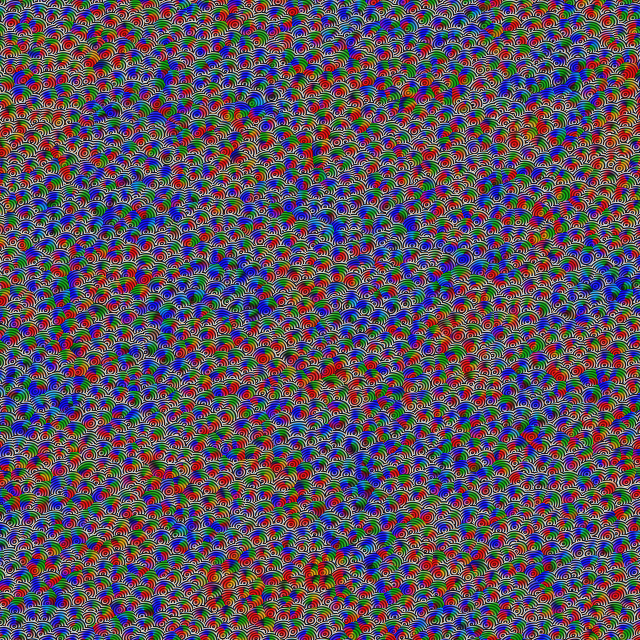
Write a three.js fragment shader that draws this texture.

```glsl
// Tilted field of tiny striped fish scales, with coloured cores and black and white rims.
varying vec2 vUv;

vec2 hash2(vec2 p) {
  vec3 q = fract(p.xyx * vec3(0.1031, 0.1030, 0.0973));
  q += dot(q, q.yzx + 33.33);
  return fract((q.xx + q.yz) * q.zy);
}

float valueNoise(vec2 p) {
  vec2 i = floor(p);
  vec2 f = fract(p);
  f = f * f * (3.0 - 2.0 * f);
  float low = mix(hash2(i).x, hash2(i + vec2(1.0, 0.0)).x, f.x);
  float high = mix(hash2(i + vec2(0.0, 1.0)).x, hash2(i + 1.0).x, f.x);
  return mix(low, high, f.y);
}

vec2 rotate(vec2 p, float angle) {
  float c = cos(angle);
  float s = sin(angle);
  return vec2(c * p.x + s * p.y, c * p.y - s * p.x);
}

// Vector from the nearest scale centre (xy) and distance to the second one (z).
vec3 nearestScale(vec2 p) {
  vec2 base = floor(p);
  vec2 nearest = vec2(9.0);
  float second = 9.0;
  for (int y = -1; y <= 1; y++) {
    for (int x = -2; x <= 1; x++) {
      vec2 cell = base + vec2(float(x), float(y));
      vec2 centre = cell + 0.2 + 0.6 * hash2(cell + 71.0);
      centre.x += 0.5 * mod(cell.y, 2.0);
      vec2 offset = p - centre;
      float nearestLength = length(nearest);
      if (length(offset) < nearestLength) {
        second = nearestLength;
        nearest = offset;
      } else {
        second = min(second, length(offset));
      }
    }
  }
  return vec3(nearest, second);
}

void main() {
  vec2 p = rotate(vUv, 0.45) * vec2(40.0, 47.0) + 60.0;
  vec3 scale = nearestScale(p);
  float radius = length(scale.xy);

  // Very fine arcs, centred below each scale so that they arch upwards.
  vec2 upright = rotate(scale.xy, -0.45);
  float arcRadius = length(upright + vec2(0.08, 0.42));
  float bend = 4.0 * valueNoise(p * 1.1 + 5.0);
  vec3 arcs = 0.5 + 0.5 * sin(arcRadius * 37.0 + bend + vec3(0.0, 0.3, 0.6));

  // Hue turns around each centre; broad patches lean to orange or blue.
  float lean = valueNoise(p * 0.3) + 0.8 * valueNoise(p * 0.75 + 17.0) - 0.9;
  float angle = atan(scale.y, scale.x) + 4.0 * valueNoise(p * 0.55 + 41.0);
  vec3 hue = cos(angle - vec3(0.0, 2.1, 4.2)) + lean * vec3(1.6, 0.1, -1.6);
  vec3 coreTint = 0.08 + smoothstep(-0.2, 0.9, hue) * vec3(0.88, 0.62, 0.98);

  // Rims follow the borders, and break where colour runs across them.
  float border = 1.0 - smoothstep(0.05, 0.65, scale.z - radius);
  float rim = border * smoothstep(0.1, 0.6, valueNoise(p * 1.4 + 83.0));
  vec3 core = coreTint * mix(vec3(0.42), vec3(1.0), arcs);
  vec3 edge = mix(vec3(0.06, 0.06, 0.07), vec3(0.87, 0.84, 0.82), arcs);
  gl_FragColor = vec4(mix(core, edge, rim), 1.0);
}
```
